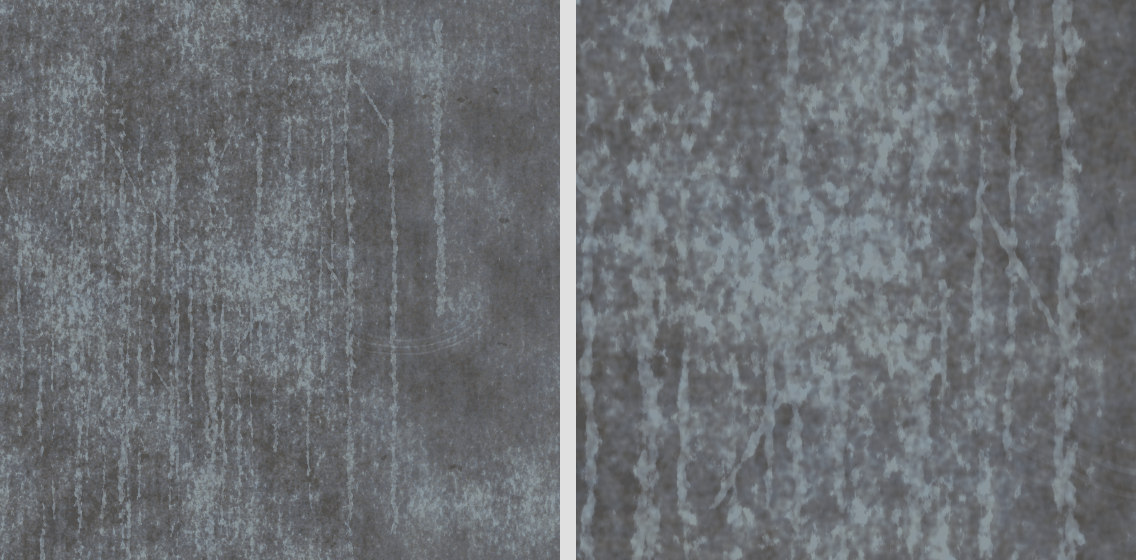
Left, the full canvas; right, a detail of the centre.
A WebGL 1 fragment shader for this texture:

```glsl
precision highp float;
// Worn blue-grey plate with chipped, mostly vertical pale scrapes.
// Gradient-noise layers and frayed strokes add up to one tone value,
// which a ramp turns from warm dark grey into pale blue-grey.
uniform vec2 u_resolution;

const vec3 SOOT = vec3(0.318, 0.314, 0.308);
const vec3 STEEL = vec3(0.402, 0.411, 0.428);
const vec3 CHALK = vec3(0.540, 0.588, 0.608);

vec2 hash2(vec2 p) {
  vec3 q = fract(p.xyx * vec3(0.1031, 0.1030, 0.0973));
  q += dot(q, q.yzx + 33.33);
  return fract((q.xx + q.yz) * q.zy);
}

vec2 gradientAt(vec2 cell) {
  float angle = 6.2832 * hash2(cell).x;
  return vec2(cos(angle), sin(angle));
}

// Gradient noise, roughly -0.7 to 0.7
float noise(vec2 p) {
  vec2 i = floor(p), f = p - i;
  vec2 u = f * f * f * (f * (f * 6.0 - 15.0) + 10.0);
  vec2 e = vec2(1.0, 0.0);
  float low = mix(dot(gradientAt(i), f), dot(gradientAt(i + e), f - e), u.x);
  float high = mix(dot(gradientAt(i + e.yx), f - e.yx),
                   dot(gradientAt(i + 1.0), f - 1.0), u.x);
  return mix(low, high, u.y);
}

float fbm(vec2 p) {
  float sum = 0.0, amp = 0.6;
  for (int i = 0; i < 4; i++) {
    sum += amp * noise(p);
    p = mat2(1.6, 1.2, -1.2, 1.6) * p + 17.3;
    amp *= 0.55;
  }
  return sum;
}

// Soft profile of a line from a to b: 1 on its axis, 0 at twice its width
float stroke(vec2 p, vec2 a, vec2 b, float width) {
  vec2 ab = b - a, ap = p - a;
  float along = clamp(dot(ap, ab) / dot(ab, ab), 0.0, 1.0);
  return max(0.0, 1.0 - length(ap - ab * along) / (2.0 * width));
}

float blob(vec2 p, vec2 center, vec2 radius) {
  vec2 q = (p - center) / radius;
  return exp(-dot(q, q));
}

// Many broken vertical scrapes, each fading in and out along its length
float verticalScrapes(vec2 p) {
  float cover = 0.0;
  for (int i = 0; i < 28; i++) {
    float id = float(i);
    vec2 r = hash2(vec2(id, 3.7)), s = hash2(vec2(id, 9.1));
    float x = 0.025 + 0.61 * (id + r.x) / 28.0;
    float top = 0.48 + 0.42 * r.y;
    float bend = 0.008 * noise(vec2(id * 5.3, p.y * 7.0));
    float fade = 0.74 + 0.75 * noise(vec2(id * 3.1 + 0.4, p.y * 9.0));
    float line = stroke(p + vec2(bend, 0.0), vec2(x, top),
                        vec2(x, top - 0.3 - 0.6 * s.x), mix(0.0025, 0.0085, s.y * s.y));
    cover = max(cover, line * fade);
  }
  return cover;
}

// Three long clean scrapes on the right, one with an elbow
float longScrapes(vec2 p) {
  vec2 q = p + vec2(0.007 * noise(vec2(4.2, p.y * 6.0)), 0.0);
  float cover = stroke(q, vec2(0.62, 0.88), vec2(0.705, 0.76), 0.003);
  for (int i = 0; i < 3; i++) {
    float id = float(i);
    float x = 0.62 + 0.081 * id;
    vec2 top = vec2(x, 0.87 + 0.1 * sin(id * 4.2));
    vec2 bottom = vec2(x + 0.005, 0.1 - 0.27 * id + 0.22 * id * id);
    cover = max(cover, stroke(q, top, bottom, 0.0032 + 0.0011 * id * id));
  }
  return cover * (0.88 + 0.4 * noise(vec2(p.x * 9.0, p.y * 16.0)));
}

// Short slanted scratches
float slantedScratches(vec2 p) {
  float cover = 0.0;
  for (int i = 0; i < 9; i++) {
    vec2 r = hash2(vec2(float(i), 21.4)), s = hash2(vec2(float(i), 35.8));
    vec2 start = vec2(0.05 + 0.75 * r.x, 0.25 + 0.5 * r.y);
    vec2 reach = vec2((s.x - 0.5) * 0.16, 0.05 + 0.11 * s.y);
    cover = max(cover, stroke(p, start, start + reach, 0.0025));
  }
  return cover;
}

// Faint curved rub marks
float rubMarks(vec2 p) {
  float radius = length((p - vec2(0.72, 0.50)) * vec2(0.75, 1.0)) + 0.006 * noise(p * 18.0);
  float band = smoothstep(0.09, 0.11, radius) * smoothstep(0.15, 0.135, radius);
  return band * smoothstep(0.47, 0.38, p.y) * smoothstep(0.4, 0.95, sin(radius * 480.0));
}

// Rare dark pits, one possible per cell
float pits(vec2 p) {
  vec2 g = p * 14.0, cell = floor(g);
  vec2 r = hash2(cell + 51.0);
  float d = length((g - cell - 0.3 - 0.4 * r) * vec2(0.7, 1.2)) + 0.2 * noise(p * 110.0);
  return smoothstep(0.10, 0.03, d) * step(0.97, hash2(cell + 87.0).x);
}

void main() {
  vec2 p = gl_FragCoord.xy / u_resolution;
  float wear = mix(1.0, 0.55, smoothstep(0.55, 0.75, p.x));
  float flake = fbm(p * vec2(115.0, 68.0));
  float clouds = fbm(p * 5.0 + 2.0);
  float grain = noise(p * 230.0) + 0.8 * noise(p * 125.0 + 31.0);

  // Stained ground, with broad pale and dark areas
  float tone = 0.44 + 0.68 * clouds + wear * 0.55 * fbm(p * 30.0 + 8.0);
  tone += wear * (0.26 * noise(p * vec2(80.0, 5.0)) + 0.42 * flake + 0.30 * grain);
  float pale = blob(p, vec2(0.89, 0.12), vec2(0.11, 0.10))
             + blob(p, vec2(0.13, 0.54), vec2(0.08, 0.12))
             + 0.6 * blob(p, vec2(0.40, 0.95), vec2(0.40, 0.10));
  tone += pale * (0.17 + 0.4 * flake);
  tone -= 0.20 * blob(p, vec2(0.25, 0.77), vec2(0.16, 0.09));

  // Chips and scrapes share the flake noise that frays their edges
  float chips = smoothstep(0.18, 0.32, flake + 0.45 * clouds) * wear;
  float stains = smoothstep(0.14, 0.30, fbm(p * vec2(70.0, 50.0) + 63.0) - 0.3 * clouds) * wear;
  float rough = verticalScrapes(p) + 1.0 * flake;
  float clean = max(longScrapes(p), 0.85 * slantedScratches(p)) + 0.75 * flake;
  float paint = max(smoothstep(0.34, 0.66, rough), smoothstep(0.34, 0.62, clean));
  tone += 0.22 * chips - 0.17 * stains + 0.18 * rubMarks(p);
  tone = mix(tone, 0.86 + 0.45 * flake + 0.25 * grain, 0.75 * paint);
  tone = clamp(tone - 0.4 * pits(p), 0.0, 1.0);

  // Tone ramp with a slight drift between blue and warm grey
  vec3 color = mix(SOOT, STEEL, min(tone * 2.0, 1.0));
  color = mix(color, CHALK, max(0.0, tone * 2.0 - 1.0));
  float drift = fbm(p * 14.0 + 40.0) * 0.6 + 0.6 * noise(p * 130.0);
  color += drift * vec3(-0.018, 0.002, 0.034);
  gl_FragColor = vec4(color, 1.0);
}
```
